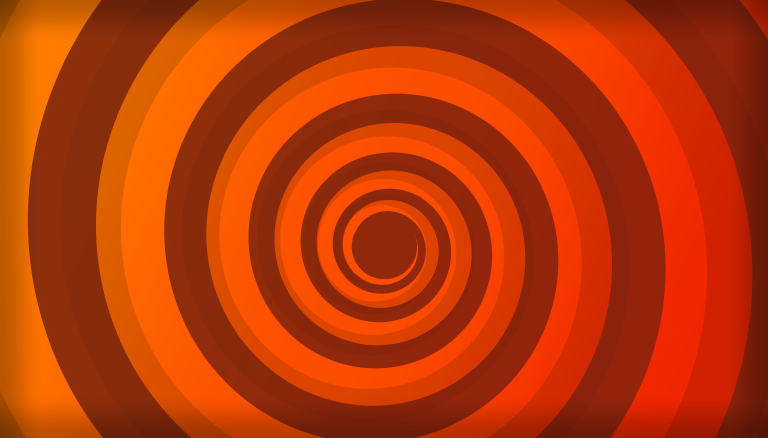
A Shadertoy shader for this background:

```glsl
// Lengths are in canvas heights
const float TAU = 6.2831853;
const float GROWTH = 0.4812;            // log of the radius ratio per turn
const float START_RADIUS = 0.517;       // inner band edge, due right
const float BAND_SHARE = 0.44;          // part of each turn that is dark
const vec2 CENTER = vec2(0.002, -0.065);
const vec2 HUB_CENTER = vec2(0.001, -0.063);
const float HUB_RADIUS = 0.0745;
const vec2 SHADOW_OFFSET = vec2(-0.0137, 0.0);
const float SHADOW_SCALE = 0.893;
const float SHADOW_START = 0.087;
const float SHADOW_ON_LIGHT = 0.87;
const float SHADOW_ON_DARK = 0.95;
const float EDGE_WIDTH = 0.10;
const float EDGE_DARKNESS = 0.26;

const vec3 AMBER = vec3(1.0, 0.49, 0.0);
const vec3 ORANGE = vec3(0.99, 0.305, 0.0);
const vec3 RED = vec3(0.94, 0.15, 0.0);
const vec3 BROWN_LEFT = vec3(0.555, 0.185, 0.045);
const vec3 BROWN_RIGHT = vec3(0.575, 0.14, 0.045);

// Signed distance to a logarithmic spiral band, negative inside
float spiralBand(vec2 p, float startRadius) {
    float r = max(length(p), 1e-4);
    float turn = log(r / startRadius) / GROWTH + atan(p.y, p.x) / TAU;
    float fromMiddle = abs(fract(turn - 0.5 * BAND_SHARE + 0.5) - 0.5);
    return (fromMiddle - 0.5 * BAND_SHARE) * GROWTH * r;
}

// Antialiased coverage of a signed distance
float coverage(float d, float pixel) {
    return clamp(0.5 - d / pixel, 0.0, 1.0);
}

void mainImage(out vec4 fragColor, in vec2 fragCoord) {
    float pixel = 1.0 / iResolution.y;
    vec2 halfSize = 0.5 * iResolution.xy * pixel;
    vec2 p = fragCoord * pixel - halfSize;
    vec2 q = p - CENTER;

    // Diagonal gradient, amber at upper left to red at lower right
    float slope = dot(p, vec2(1.0, -0.42));
    vec3 light = slope < 0.0
        ? mix(ORANGE, AMBER, smoothstep(0.0, 1.0, -slope))
        : mix(ORANGE, RED, smoothstep(0.0, 0.85, slope));
    vec3 dark = mix(BROWN_LEFT, BROWN_RIGHT, smoothstep(-0.8, 0.6, slope));

    // Spiral, central disk and the shifted shadow spiral
    float hub = coverage(length(p - HUB_CENTER) - HUB_RADIUS, pixel);
    float band = max(hub, coverage(spiralBand(q, START_RADIUS), pixel));
    float shadow = coverage(
        spiralBand(q - SHADOW_OFFSET, START_RADIUS * SHADOW_SCALE), pixel);
    shadow *= smoothstep(-0.003, 0.003, length(q) - SHADOW_START);

    light *= mix(1.0, SHADOW_ON_LIGHT, shadow);
    dark *= mix(1.0, SHADOW_ON_DARK, shadow);
    vec3 color = mix(light, dark, band);

    // Soft darkening along the canvas border
    vec2 inset = smoothstep(vec2(0.0), vec2(EDGE_WIDTH), halfSize - abs(p));
    color *= mix(1.0 - EDGE_DARKNESS, 1.0, inset.x)
           * mix(1.0 - EDGE_DARKNESS, 1.0, inset.y);

    fragColor = vec4(color, 1.0);
}
```
